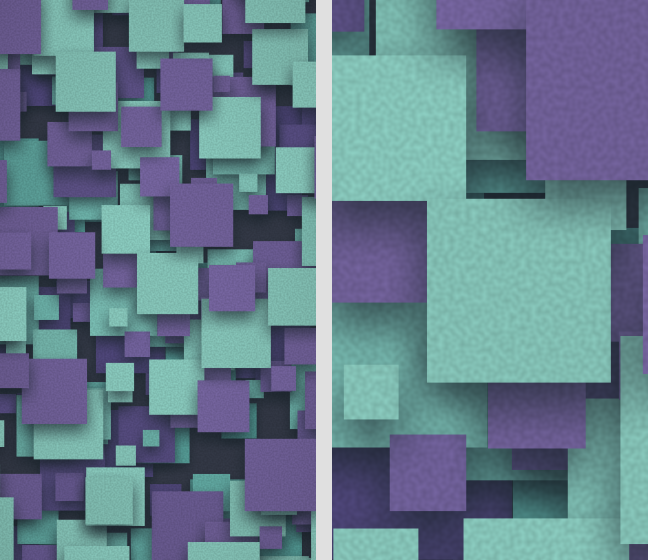
Left, the full canvas; right, a detail of the centre.
Write a WebGL 1 fragment shader that draws this background.

```glsl
precision highp float;
// Stacked paper squares in teal and violet, piled up over a dark ground.
// Jittered grids are composited from the deepest layer to the highest;
// each square first casts a soft shadow downwards, then covers what is below.

uniform vec2 u_resolution;

const int LAYERS = 9;
const float CELL = 0.25;          // grid pitch, in canvas widths
const float MIN_HALF = 0.022;     // half sides of the squares
const float MAX_HALF = 0.115;
const vec3 GROUND = vec3(0.19, 0.21, 0.26);
const vec3 SHADOW = vec3(0.10, 0.14, 0.17);
const vec3 TEAL_LOW = vec3(0.31, 0.58, 0.56);
const vec3 TEAL_HIGH = vec3(0.50, 0.735, 0.69);
const vec3 VIOLET_LOW = vec3(0.29, 0.26, 0.45);
const vec3 VIOLET_HIGH = vec3(0.42, 0.36, 0.57);

vec3 hash3(vec2 p) {
  vec3 q = fract(p.xyx * vec3(0.1031, 0.1030, 0.0973));
  q += dot(q, q.yxz + 33.33);
  return fract((q.xxy + q.yzz) * q.zyx);
}

float gradientDot(vec2 corner, vec2 offset) {
  float angle = 6.2832 * hash3(corner).x;
  return dot(vec2(cos(angle), sin(angle)), offset);
}

float gradientNoise(vec2 p) {
  vec2 i = floor(p);
  vec2 f = p - i;
  vec2 u = f * f * f * (f * (f * 6.0 - 15.0) + 10.0);
  vec2 e = vec2(0.0, 1.0);
  float low = mix(gradientDot(i, f), gradientDot(i + e.yx, f - e.yx), u.x);
  float high = mix(gradientDot(i + e, f - e), gradientDot(i + 1.0, f - 1.0), u.x);
  return mix(low, high, u.y);
}

// Coverage of a square whose edges fade over +-blur.
float softSquare(vec2 p, float halfSide, float blur) {
  vec2 s = 1.0 - smoothstep(halfSide - blur, halfSide + blur, abs(p));
  return s.x * s.y;
}

vec3 paperColor(float pick, float level) {
  vec3 teal = mix(TEAL_LOW, TEAL_HIGH, level);
  vec3 violet = mix(VIOLET_LOW, VIOLET_HIGH, level);
  return pick < mix(0.45, 0.62, level) ? teal : violet;
}

vec3 addSquare(vec3 below, vec2 p, float halfSide, vec3 paper, float level, float pixel) {
  float blur = mix(0.03, 0.048, level);
  vec2 drop = vec2(0.0, -mix(0.014, 0.024, level));
  float shade = softSquare(p - drop, halfSide, blur);
  vec3 shaded = mix(below, SHADOW, 0.72 * shade);
  return mix(shaded, paper, softSquare(p, halfSide, 0.6 * pixel));
}

// Draws one jittered grid; neighbours are visited in a fixed global order.
vec3 addLayer(vec3 color, vec2 p, float layer, float level, float pixel) {
  vec2 q = p + CELL * hash3(vec2(layer * 7.0 + 3.0, 19.0)).xy;
  vec2 home = floor(q / CELL);
  for (int y = -1; y <= 1; y++) {
    for (int x = -1; x <= 1; x++) {
      vec2 id = home + vec2(float(x), float(y));
      vec2 seed = id + vec2(40.0 + 23.0 * layer, 60.0 + 11.0 * layer);
      vec3 place = hash3(seed);
      vec3 kind = hash3(seed + 311.0);
      if (kind.x < 0.7) {
        vec2 center = (id + mix(vec2(0.08), vec2(0.92), place.xy)) * CELL;
        float halfSide = mix(MIN_HALF, MAX_HALF, place.z);
        vec3 paper = paperColor(kind.y, level) * mix(0.96, 1.03, kind.z);
        color = addSquare(color, q - center, halfSide, paper, level, pixel);
      }
    }
  }
  return color;
}

void main() {
  float pixel = 1.0 / u_resolution.x;
  vec2 p = gl_FragCoord.xy * pixel;

  vec3 color = GROUND;
  for (int i = 0; i < LAYERS; i++) {
    float layer = float(i);
    float level = smoothstep(0.0, 0.8, layer / float(LAYERS - 1));
    color = addLayer(color, p, layer, level, pixel);
  }

  // Paper grain and a faint darkening towards the corners.
  color *= 1.0 + 0.11 * gradientNoise(p * 173.0);
  vec2 fromCenter = gl_FragCoord.xy / u_resolution - 0.5;
  color *= 1.03 - 0.22 * dot(fromCenter, fromCenter);

  gl_FragColor = vec4(color, 1.0);
}
```
